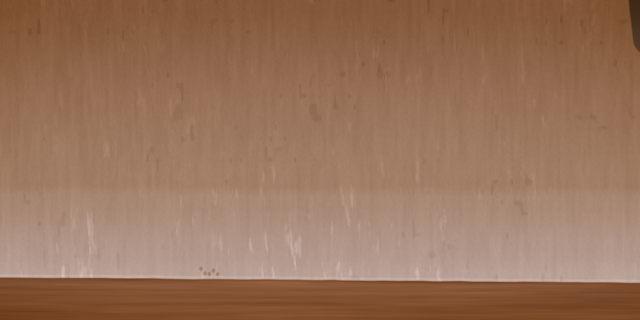
This texture is drawn by a WebGL 2 fragment shader. Its source:

```glsl
#version 300 es
precision highp float;

uniform vec2 u_resolution;
out vec4 fragColor;

float hash(vec2 p) {
    return fract(sin(dot(p, vec2(127.1, 311.7))) * 43758.5453);
}

float noise(vec2 p) {
    vec2 i = floor(p), f = fract(p);
    f = f * f * (3.0 - 2.0 * f);
    return mix(mix(hash(i), hash(i + vec2(1, 0)), f.x),
               mix(hash(i + vec2(0, 1)), hash(i + vec2(1, 1)), f.x), f.y);
}

float fbm(vec2 p) {
    float sum = 0.0, amp = 0.5;
    for (int i = 0; i < 4; i++) {
        sum += amp * noise(p);
        p = p * 2.03 + 17.3;
        amp *= 0.5;
    }
    return sum / 0.9375;
}

// Plaster lit from below, with a soft shadow line across it
vec3 wallColor(vec2 p, float aspect) {
    float x = p.x / aspect, y = p.y;
    vec3 col = mix(vec3(0.635, 0.495, 0.405), vec3(0.585, 0.43, 0.33), smoothstep(0.42, 0.8, y));
    col = mix(col, vec3(0.515, 0.345, 0.225), smoothstep(0.68, 1.03, y));

    float lineY = 0.413 - 0.006 * x + 0.008 * (noise(vec2(p.x * 9.0, 2.0)) - 0.5);
    vec3 lower = mix(vec3(0.70, 0.595, 0.545), vec3(0.655, 0.525, 0.445), smoothstep(0.18, 0.41, y));
    col = mix(lower, col, smoothstep(lineY - 0.025, lineY + 0.012, y));

    // Bright band just above the shelf
    float band = 1.0 - smoothstep(0.13, 0.215, y + 0.03 * (fbm(vec2(p.x * 30.0, y * 8.0)) - 0.5));
    col += band * vec3(0.025, 0.035, 0.045);

    // Warm falloff towards the sides
    float side = pow(abs(2.0 * x - 1.0), 3.0);
    col -= side * vec3(0.025, 0.03, 0.045) * smoothstep(0.1, 0.9, y);

    // Vertical fibres and fine grain
    float fibre = fbm(vec2(p.x * 75.0, y * 9.0)) - 0.5;
    float grain = noise(p * vec2(210.0, 130.0)) - 0.5;
    col += 0.045 * fibre + 0.016 * grain;

    // Pale scratches, denser low down
    float scratch = smoothstep(0.64, 0.84, fbm(vec2(p.x * 58.0 + y * 3.0, y * 13.0)));
    float patches = smoothstep(0.35, 0.7, fbm(p * vec2(5.0, 6.0) + 4.0));
    col += scratch * patches * mix(0.10, 0.04, smoothstep(0.13, 0.5, y)) * vec3(0.9, 1.0, 1.05);

    // Sparse dark flecks
    float fleck = smoothstep(0.8, 0.93, noise(vec2(p.x * 65.0, y * 30.0) + 31.0));
    return col - 0.035 * fleck * smoothstep(0.5, 0.75, noise(p * 11.0));
}

// Wooden shelf with long horizontal grain
vec3 woodColor(vec2 p, float aspect, float depth) {
    float x = p.x / aspect;
    vec3 col = mix(vec3(0.535, 0.345, 0.225), vec3(0.49, 0.295, 0.165), smoothstep(0.0, 0.125, depth));
    float warp = 0.02 * fbm(p * vec2(1.5, 8.0));
    float grain = fbm(vec2(p.x * 2.2, (p.y + warp) * 85.0)) - 0.5;
    float fine = noise(vec2(p.x * 14.0, p.y * 190.0)) - 0.5;
    col += (0.12 * grain + 0.02 * fine) * vec3(1.0, 0.85, 0.7);
    return col - 0.035 * pow(abs(2.0 * x - 1.0), 3.0);
}

void main() {
    vec2 p = gl_FragCoord.xy / u_resolution.y;
    float aspect = u_resolution.x / u_resolution.y;
    float x = p.x / aspect;
    float aa = 1.0 / u_resolution.y;

    vec3 col = wallColor(p, aspect);

    // Small stains above the shelf
    for (int i = 0; i < 5; i++) {
        float k = float(i);
        vec2 c = vec2(0.314 * aspect + 0.013 * k, 0.143 + 0.02 * hash(vec2(k, 5.0)));
        float spot = 1.0 - smoothstep(0.002, 0.008, length((p - c) * vec2(1.0, 0.8)));
        col = mix(col, vec3(0.56, 0.39, 0.26), 0.55 * spot);
    }

    // Shelf, slightly tilted, with a pale seam and a thin shadow
    float edge = mix(0.133, 0.116, x) + 0.002 * (noise(vec2(p.x * 25.0, 7.0)) - 0.5);
    float depth = edge - p.y;
    col += 0.05 * (1.0 - smoothstep(0.0, 0.007, abs(depth + 0.006)));
    vec3 wood = woodColor(p, aspect, depth);
    wood -= 0.07 * (1.0 - smoothstep(0.0, 0.011, depth));
    col = mix(col, wood, smoothstep(-aa, aa, depth));

    // Dark rounded object in the upper right corner
    vec2 q = p - vec2(aspect + 0.025, 1.06);
    q.x += 0.11 * (1.0 - p.y);
    q.x -= 0.22 * (1.0 - p.y);
    vec2 d = abs(q) - vec2(0.06, 0.232) + 0.045;
    float corner = length(max(d, 0.0)) + min(max(d.x, d.y), 0.0) - 0.045;
    vec3 dark = mix(vec3(0.33, 0.23, 0.16), vec3(0.25, 0.16, 0.09), smoothstep(0.83, 1.0, p.y));
    col = mix(col, dark, 1.0 - smoothstep(-0.003, 0.004, corner));

    fragColor = vec4(clamp(col, 0.0, 1.0), 1.0);
}
```
